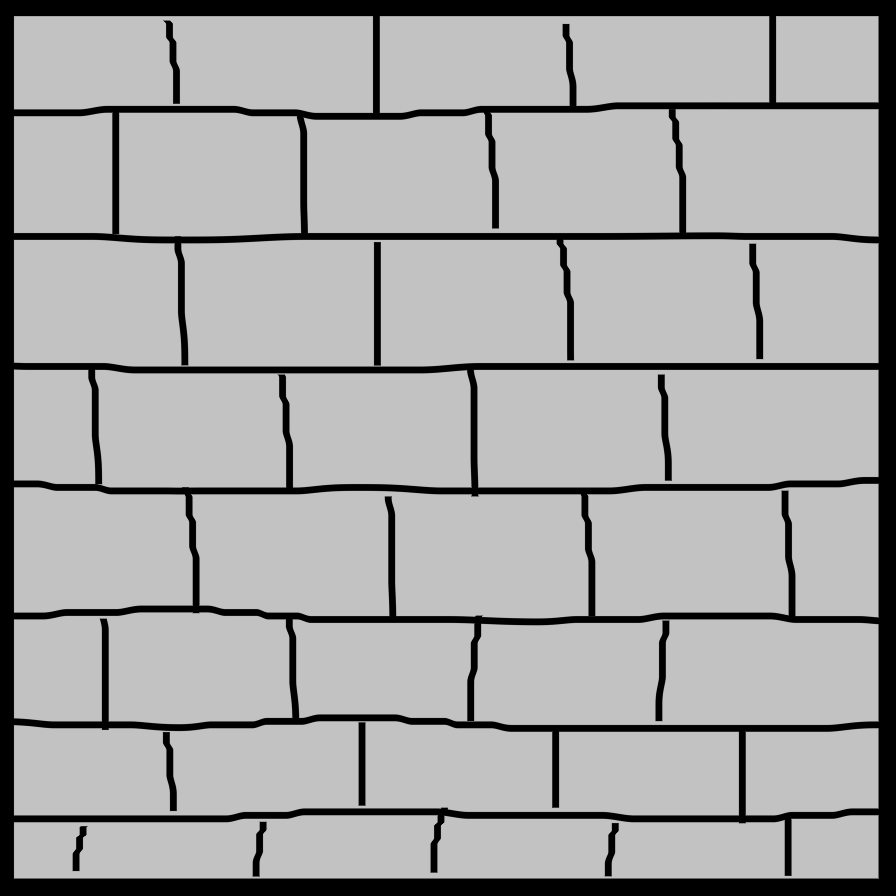
Reproduce this pattern procedurally as a WebGL 2 fragment shader.

```glsl
#version 300 es
precision highp float;
// Framed wall of pale, uneven blocks in eight courses, with thin black hand-drawn joints.

#define STONE vec3(0.76)
#define INK vec3(0.0)
#define LINE_WIDTH 0.0076
#define FRAME_LOW vec2(0.0156, 0.0195)
#define FRAME_HIGH vec2(0.9805, 0.982)
#define BED_WAVE 0.016
#define WAVES_ACROSS 5.0
#define LEAN_JITTER 0.02
#define PLACE_JITTER 0.008
#define END_JITTER 0.016
#define STEPS 256.0

uniform vec2 u_resolution;
out vec4 fragColor;

const int COURSES = 8;

// Each course, bottom to top: floor height, first joint, last joint, joint count
const vec4 COURSE[COURSES] = vec4[COURSES](
    vec4(0.0195, 0.092, 0.881, 5.0),
    vec4(0.090, 0.191, 0.832, 4.0),
    vec4(0.191, 0.118, 0.738, 4.0),
    vec4(0.3125, 0.214, 0.884, 4.0),
    vec4(0.456, 0.109, 0.742, 4.0),
    vec4(0.591, 0.204, 0.844, 4.0),
    vec4(0.740, 0.131, 0.755, 4.0),
    vec4(0.878, 0.194, 0.862, 4.0));

float hash(vec2 p) {
    vec3 q = fract(p.xyx * 0.1031);
    q += dot(q, q.yzx + 33.33);
    return fract((q.x + q.y) * q.z);
}

// Signed hash in -0.5 .. 0.5
float jitter(vec2 p) {
    return hash(p) - 0.5;
}

float noise(float x, float seed) {
    float cell = floor(x);
    return mix(jitter(vec2(cell, seed)), jitter(vec2(cell + 1.0, seed)),
               smoothstep(0.0, 1.0, x - cell));
}

// Rounds an offset to small steps with softened risers
float stepped(float offset) {
    float s = offset * STEPS;
    return (floor(s) + smoothstep(0.35, 0.65, fract(s))) / STEPS;
}

// Height of the bed line below a course; the outermost ones are straight
float bedHeight(int course, float x) {
    if (course == 0) return FRAME_LOW.y;
    if (course == COURSES) return FRAME_HIGH.y;
    float wave = BED_WAVE * noise(x * WAVES_ACROSS, float(course) * 7.0 + 3.0);
    return COURSE[course].x + stepped(wave);
}

// Signed distance to one leaning upright joint
float jointDistance(vec2 p, int course, int index) {
    vec4 row = COURSE[course];
    vec2 id = vec2(float(index) + 1.0, float(course) * 5.0 + 11.0);
    float x = mix(row.y, row.z, float(index) / (row.w - 1.0));
    x += PLACE_JITTER * jitter(id);

    // Ends stop short of the beds or run slightly past them
    float top = bedHeight(course + 1, x) + END_JITTER * (hash(id + 20.0) - 0.65);
    float bottom = bedHeight(course, x) + END_JITTER * (hash(id + 40.0) - 0.4);

    // The lean is strongest near the top, giving a slight hook
    float up = clamp((p.y - bottom) / (top - bottom), 0.0, 1.0);
    float lean = mix(-0.004, 0.010, float(course) / float(COURSES - 1));
    lean += LEAN_JITTER * jitter(id + 60.0);
    x += stepped(lean * (0.4 - up * up));

    float beyondEnds = abs(p.y - 0.5 * (top + bottom)) - 0.5 * (top - bottom);
    return max(abs(p.x - x) - 0.5 * LINE_WIDTH, beyondEnds);
}

void main() {
    vec2 p = gl_FragCoord.xy / u_resolution;
    float pixel = 1.0 / min(u_resolution.x, u_resolution.y);

    // Frame
    vec2 inside = min(p - FRAME_LOW, FRAME_HIGH - p);
    float inkDistance = min(inside.x, inside.y);

    // Beds and joints
    for (int course = 0; course < COURSES; course++) {
        if (course > 0) {
            float bed = abs(p.y - bedHeight(course, p.x)) - 0.5 * LINE_WIDTH;
            inkDistance = min(inkDistance, bed);
        }
        int joints = int(COURSE[course].w);
        for (int i = 0; i < joints; i++) {
            inkDistance = min(inkDistance, jointDistance(p, course, i));
        }
    }

    float stone = smoothstep(-0.7 * pixel, 0.7 * pixel, inkDistance);
    fragColor = vec4(mix(INK, STONE, stone), 1.0);
}
```
